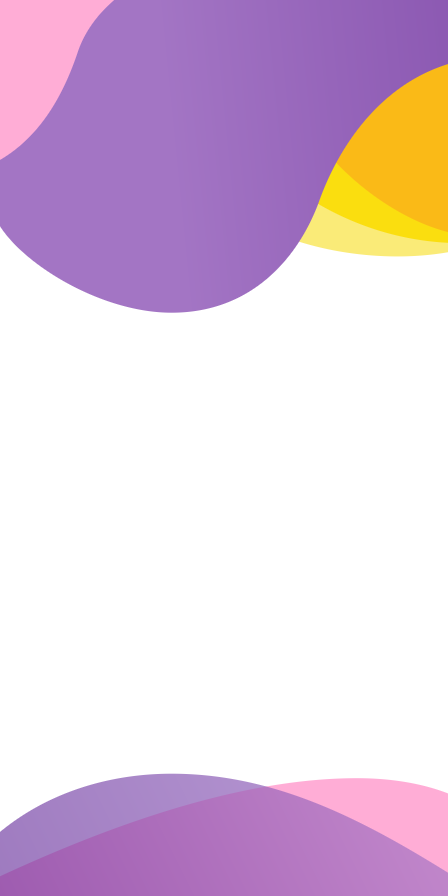
Write a WebGL 1 fragment shader that draws this background.

```glsl
precision highp float;
// Flowing waves at the top and bottom of a white page: a violet blob with pink
// and yellow corners above, two translucent hills below. Every edge is a cubic
// Bezier curve, solved for x and turned into an approximate signed distance.
uniform vec2 u_resolution;

// Signed distance to a curve that advances in x; positive above it.
float curve(vec2 p, vec2 a, vec2 b, vec2 c, vec2 d) {
  vec2 k1 = 3.0 * (b - a);
  vec2 k2 = 3.0 * (a - 2.0 * b + c);
  vec2 k3 = d - a + 3.0 * (b - c);
  float t = 0.5;
  float stepSize = 0.25;
  for (int i = 0; i < 16; i++) {
    float x = a.x + t * (k1.x + t * (k2.x + t * k3.x));
    t += x < p.x ? stepSize : -stepSize;
    stepSize *= 0.5;
  }
  vec2 offset = p - (a + t * (k1 + t * (k2 + t * k3)));
  vec2 tangent = normalize(k1 + t * (2.0 * k2 + 3.0 * t * k3));
  return tangent.x * offset.y - tangent.y * offset.x;
}

// Antialiased coverage of the positive side.
float fill(float dist) {
  return clamp(dist * u_resolution.x + 0.5, 0.0, 1.0);
}

float violetEdge(vec2 p) {
  if (p.x < 0.383)
    return curve(p, vec2(0.0, 1.495), vec2(0.057, 1.406), vec2(0.229, 1.302), vec2(0.383, 1.302));
  if (p.x < 0.711)
    return curve(p, vec2(0.383, 1.302), vec2(0.56, 1.302), vec2(0.664, 1.422), vec2(0.711, 1.547));
  return curve(p, vec2(0.711, 1.547), vec2(0.75, 1.659), vec2(0.839, 1.807), vec2(1.0, 1.857));
}

float pinkCornerEdge(vec2 p) {
  if (p.x < 0.174)
    return curve(p, vec2(0.0, 1.643), vec2(0.089, 1.695), vec2(0.141, 1.786), vec2(0.174, 1.885));
  return curve(p, vec2(0.174, 1.885), vec2(0.19, 1.932), vec2(0.221, 1.971), vec2(0.255, 2.0));
}

float violetHillEdge(vec2 p) {
  if (p.x < 0.383)
    return curve(p, vec2(0.0, 0.143), vec2(0.104, 0.229), vec2(0.24, 0.273), vec2(0.383, 0.273));
  return curve(p, vec2(0.383, 0.273), vec2(0.612, 0.273), vec2(0.807, 0.172), vec2(1.0, 0.052));
}

float pinkHillEdge(vec2 p) {
  if (p.x < 0.797)
    return curve(p, vec2(0.0, 0.044), vec2(0.326, 0.195), vec2(0.586, 0.263), vec2(0.797, 0.263));
  return curve(p, vec2(0.797, 0.263), vec2(0.867, 0.263), vec2(0.938, 0.253), vec2(1.0, 0.229));
}

void main() {
  // The canvas spans 1 unit across and 2 units up.
  vec2 p = gl_FragCoord.xy / u_resolution * vec2(1.0, 2.0);
  vec3 pink = vec3(1.0, 0.68, 0.84);
  vec3 color = vec3(1.0);

  // Yellow layers, palest first
  float pale = curve(p, vec2(0.651, 1.466), vec2(0.755, 1.43), vec2(0.885, 1.417), vec2(1.0, 1.437));
  float lemon = curve(p, vec2(0.69, 1.557), vec2(0.781, 1.5), vec2(0.885, 1.464), vec2(1.0, 1.458));
  float amber = curve(p, vec2(0.729, 1.661), vec2(0.794, 1.583), vec2(0.898, 1.508), vec2(1.0, 1.482));
  color = mix(color, vec3(0.98, 0.92, 0.47), fill(pale));
  color = mix(color, vec3(0.98, 0.87, 0.06), fill(lemon));
  color = mix(color, vec3(0.98, 0.73, 0.09), fill(amber));

  // Violet blob, darker toward the upper right, and the pink corner
  float shade = clamp((p.x - 0.1 * (2.0 - p.y) - 0.34) / 0.66, 0.0, 1.0);
  vec3 violet = mix(vec3(0.64, 0.46, 0.77), vec3(0.55, 0.35, 0.70), shade);
  color = mix(color, violet, fill(violetEdge(p)));
  color = mix(color, pink, fill(pinkCornerEdge(p)));

  // Lower hills, with their own gradient where they overlap
  float violetHill = fill(-violetHillEdge(p));
  float pinkHill = fill(-pinkHillEdge(p));
  float light = clamp(p.x + 0.5 * p.y, 0.0, 1.0);
  vec3 hillTint = mix(vec3(0.62, 0.48, 0.75), vec3(0.72, 0.60, 0.83), light);
  vec3 overlapTint = mix(vec3(0.62, 0.36, 0.69), vec3(0.75, 0.52, 0.79), light);
  color = mix(color, pink, pinkHill);
  color = mix(color, mix(hillTint, overlapTint, pinkHill), violetHill);

  gl_FragColor = vec4(color, 1.0);
}
```
